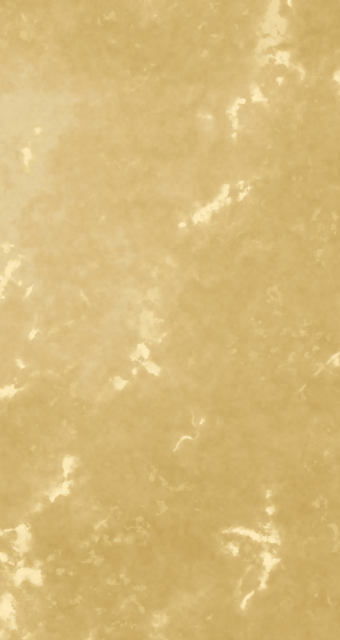
Write a WebGL 1 fragment shader that draws this texture.

```glsl
precision highp float;
// Honey-coloured marble with a pale glow on the left and broken cream veins.
uniform vec2 u_resolution;

const vec3 OCHRE = vec3(0.785, 0.660, 0.375);
const vec3 SAND  = vec3(0.828, 0.708, 0.445);
const vec3 BEIGE = vec3(0.860, 0.745, 0.505);
const vec3 PALE  = vec3(0.885, 0.800, 0.600);
const vec3 VEIN  = vec3(0.905, 0.810, 0.560);
const vec3 CREAM = vec3(0.985, 0.915, 0.720);

const vec2  GLOW_CENTRE = vec2(-0.05, 1.26);  // in canvas widths
const vec2  GLOW_SIZE   = vec2(0.78, 0.66);
const float GLOW_GAIN   = 0.84;
const float BASE_TONE   = 0.13;
const float VEIN_SCALE  = 5.5;
const float VEIN_WIDTH  = 0.095;
const float VEIN_LEAN   = 0.42;               // radians clockwise from upright
const float VEIN_STRETCH = 0.45;
const float CLOUD_SCALE = 2.6;
const float GRAIN_SCALE = 75.0;
const float GRAIN_DEPTH = 0.034;

float hash(vec2 p) {
  vec3 q = fract(vec3(p.xyx) * 0.1031);
  q += dot(q, q.yzx + 33.33);
  return fract((q.x + q.y) * q.z);
}

float noise(vec2 p) {
  vec2 i = floor(p), f = fract(p);
  f = f * f * (3.0 - 2.0 * f);
  return mix(mix(hash(i), hash(i + vec2(1.0, 0.0)), f.x),
             mix(hash(i + vec2(0.0, 1.0)), hash(i + 1.0), f.x), f.y);
}

float fbm(vec2 p) {
  float sum = 0.0, amp = 0.5;
  for (int i = 0; i < 5; i++) {
    sum += amp * noise(p);
    p = mat2(1.6, 1.2, -1.2, 1.6) * p + 17.3;
    amp *= 0.5;
  }
  return sum / 0.97;
}

vec2 rotate(vec2 p, float a) {
  return mat2(cos(a), sin(a), -sin(a), cos(a)) * p;
}

// Thin contour of a warped noise field, stretched along its lean.
float ridge(vec2 p, float scale, float lean, float width) {
  vec2 q = rotate(p, lean) * vec2(1.0, VEIN_STRETCH) * scale;
  q += 0.8 * (vec2(fbm(p * 9.0 + 3.1), fbm(p * 9.0 + 41.7)) - 0.5);
  return 1.0 - smoothstep(0.0, width, abs(noise(q + 60.0) - 0.5));
}

vec3 stone(float t) {
  vec3 c = mix(OCHRE, SAND, clamp(t / 0.36, 0.0, 1.0));
  c = mix(c, BEIGE, smoothstep(0.34, 0.66, t));
  return mix(c, PALE, smoothstep(0.64, 0.98, t));
}

void main() {
  vec2 p = gl_FragCoord.xy / u_resolution.x;

  // Soft body: glow, drifting clouds and a few level bands.
  vec2 g = (p - GLOW_CENTRE) / GLOW_SIZE;
  float glow = exp(-dot(g, g));
  float cloud = fbm(p * CLOUD_SCALE + 8.0) - 0.5;
  float band = fbm(p * vec2(2.0, 7.0) + 30.0) - 0.5;
  float tone = BASE_TONE + GLOW_GAIN * glow + 0.55 * cloud + 0.3 * band;

  // Veins come in clusters, more often near the glow, with crumbled edges.
  float crumble = fbm(rotate(p, 0.6) * 34.0 + 5.0);
  float cluster = fbm(p * 6.5 + 22.0) + 0.07 * glow;
  float patchy = smoothstep(0.42, 0.64, cluster);
  float broken = smoothstep(0.30, 0.64, crumble);
  float main_vein = ridge(p, VEIN_SCALE, VEIN_LEAN, VEIN_WIDTH * (0.6 + 0.6 * patchy));
  float side_vein = ridge(p + 7.0, VEIN_SCALE * 1.8, VEIN_LEAN + 0.6, VEIN_WIDTH);
  float vein = (main_vein + 0.6 * side_vein) * patchy * broken;

  // Milky halo around veins and small scattered crumbs.
  float halo = ridge(p, VEIN_SCALE, VEIN_LEAN, VEIN_WIDTH * 3.0) * patchy;
  float crumbs = smoothstep(0.60, 0.80, fbm(rotate(p, 0.9) * 42.0 + 9.0))
               * smoothstep(0.40, 0.60, fbm(p * 5.0 + 70.0));
  tone += 0.26 * halo + 0.45 * (crumble - 0.5);

  vec3 colour = stone(tone);
  colour = mix(colour, VEIN, clamp(0.9 * vein + 0.6 * crumbs, 0.0, 1.0));
  colour = mix(colour, CREAM, smoothstep(0.35, 1.0, vein) * 0.95);

  float grain = 0.6 * noise(p * GRAIN_SCALE) + 0.4 * noise(p * GRAIN_SCALE * 2.1) - 0.5;
  gl_FragColor = vec4(colour + GRAIN_DEPTH * grain, 1.0);
}
```
